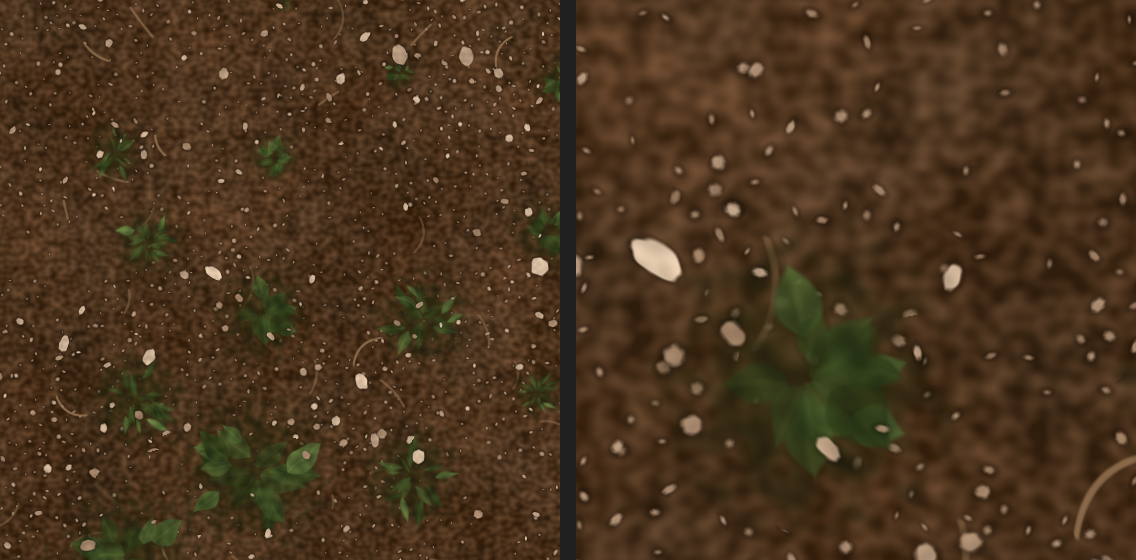
Left, the full canvas; right, a detail of the centre.
A three.js fragment shader for this texture:

```glsl
// Bare brown soil strewn with pale pebbles, straw bits and small green weeds.
// Gradient noise colours the earth; hashed grids scatter stones and straw,
// and a low-discrepancy sequence places the clumps of leaves.
varying vec2 vUv;

vec2 hash2(vec2 p) {
  vec3 q = fract(p.xyx * vec3(0.1031, 0.1030, 0.0973));
  q += dot(q, q.yzx + 33.33);
  return fract((q.xx + q.yz) * q.zy);
}

mat2 rotation(float a) {
  float c = cos(a), s = sin(a);
  return mat2(c, -s, s, c);
}

float cornerSlope(vec2 cell, vec2 offset) {
  float a = 6.2832 * hash2(cell + 71.0).x;
  return dot(vec2(cos(a), sin(a)), offset);
}

float gradientNoise(vec2 p) {
  vec2 i = floor(p), f = fract(p);
  vec2 u = f * f * f * (f * (f * 6.0 - 15.0) + 10.0);
  vec2 e = vec2(1.0, 0.0);
  return mix(mix(cornerSlope(i, f), cornerSlope(i + e, f - e), u.x),
             mix(cornerSlope(i + e.yx, f - e.yx), cornerSlope(i + 1.0, f - 1.0), u.x), u.y);
}

vec3 soil(vec2 p) {
  float tone = 0.47 + 0.65 * gradientNoise(p * vec2(88.0, 100.0))
             + 0.5 * gradientNoise(p * 47.0 + 9.0)
             + 0.3 * gradientNoise(p * 17.0 + 31.0)
             + 0.3 * gradientNoise(p * 4.0 + 57.0);
  vec3 earth = mix(vec3(0.19, 0.115, 0.045), vec3(0.41, 0.285, 0.185), clamp(tone, 0.0, 1.3));
  return earth + vec3(0.02, 0.0, -0.01) * gradientNoise(p * 9.0 + 13.0);
}

// One layer of angular pebbles, one candidate per cell of a turned grid.
vec3 addStones(vec3 col, vec2 p, float cells, float chance, float paleness) {
  vec2 g = rotation(cells) * p * cells + 40.0;
  vec2 id = floor(g);
  vec2 pick = hash2(id), jitter = hash2(id + 17.0), look = hash2(id + 43.0);
  float density = chance * (1.0 + 1.2 * gradientNoise(p * 4.0 + 80.0));
  vec2 q = fract(g) - mix(vec2(0.27), vec2(0.73), jitter);
  q = rotation(look.x * 6.2832) * q * vec2(1.0, 1.0 + 0.2 * look.y);
  q.y *= 1.0 + 0.7 * look.y;
  float radius = mix(0.09, 0.23, pick.y * pick.y);
  float wobble = 0.25 * radius * gradientNoise(q / radius * 1.3 + id * 3.7);
  float d = (length(q) - radius + wobble) / cells;
  float present = step(pick.x, density);
  col *= 1.0 - 0.22 * present * (1.0 - smoothstep(0.0, 0.006, d));
  vec3 stone = mix(vec3(0.48, 0.35, 0.25), vec3(0.86, 0.76, 0.65), paleness * (0.35 + 0.65 * look.x));
  stone *= 1.0 + 0.2 * gradientNoise(p * 85.0);
  return mix(col, stone, present * (1.0 - smoothstep(-0.002, 0.002, d)));
}

// Sparse, slightly bent stalks of dry straw.
vec3 addStraw(vec3 col, vec2 p, float cells) {
  vec2 g = rotation(0.6) * p * cells + 20.0;
  vec2 id = floor(g);
  vec2 pick = hash2(id + 5.0), look = hash2(id + 29.0);
  vec2 q = rotation(look.x * 3.1416) * (fract(g) - 0.5);
  q.y += (look.y - 0.5) * 2.5 * q.x * q.x;
  q.x -= clamp(q.x, -0.1 - 0.25 * pick.y, 0.1 + 0.25 * pick.y);
  float d = length(q) / cells;
  float mask = step(pick.x, 0.28) * (1.0 - smoothstep(0.0008, 0.0036, d));
  return mix(col, vec3(0.57, 0.44, 0.31), mask * (0.4 + 0.5 * look.y));
}

// Pointed leaf from its base at the origin along +x; fades softly at the rim.
float leafMask(vec2 q, float len, float width) {
  float t = clamp(q.x / len, 0.0, 1.0);
  float rim = width * sin(3.1416 * pow(t, 0.8));
  float d = max(abs(q.y) - rim, abs(q.x - 0.5 * len) - 0.5 * len);
  return 1.0 - smoothstep(-0.003, 0.0015, d);
}

vec3 addWeeds(vec3 col, vec2 p) {
  float mottle = gradientNoise(p * 55.0 + 23.0);
  vec2 bent = p + 0.006 * vec2(gradientNoise(p * 28.0), gradientNoise(p * 28.0 + 50.0));
  for (int i = 0; i < 14; i++) {
    float n = float(i);
    vec2 centre = fract(vec2(0.7549, 0.5698) * n + vec2(0.45, 0.16));
    vec2 kind = hash2(vec2(n, 7.0)), lush = centre - vec2(0.5, 0.14);
    float size = (0.02 + 0.04 * kind.x) * (1.25 - 0.6 * centre.y)
               + 0.075 * exp(-14.0 * dot(lush, lush));
    vec2 local = bent - centre;
    float reach = length(local) / size;
    if (reach > 1.6) continue;
    // Dim undergrowth below the leaves
    float shade = (1.0 - smoothstep(0.3, 1.5, reach + 0.9 * mottle));
    col = mix(col, vec3(0.18, 0.165, 0.065) * (1.0 + 0.6 * mottle), 0.75 * shade);
    for (int j = 0; j < 18; j++) {
      vec2 a = hash2(vec2(n * 3.0 + 1.0, float(j))), b = hash2(vec2(float(j) + 60.0, n));
      float angle = 6.2832 * a.x;
      vec2 base = size * 0.65 * a.y * vec2(cos(angle), sin(angle));
      vec2 q = rotation(angle + 1.6 * (b.x - 0.5)) * (local - base);
      float len = size * (0.4 + 0.4 * b.y);
      float mask = leafMask(q, len, len * mix(0.13, 0.36, kind.y));
      vec3 leaf = mix(vec3(0.15, 0.20, 0.075), vec3(0.33, 0.41, 0.21), b.x * (0.5 + 0.5 * a.y));
      leaf *= 1.0 + 0.5 * mottle + 0.15 * smoothstep(0.004, 0.0, abs(q.y));
      col = mix(col, leaf, mask * (0.55 + 0.4 * a.y));
    }
  }
  return col;
}

void main() {
  vec3 col = soil(vUv);
  col = addStones(col, vUv, 56.0, 0.30, 0.55);
  col = addStraw(col, vUv, 10.0);
  col = addWeeds(col, vUv);
  col = addStones(col, vUv, 27.0, 0.24, 0.9);
  col = addStones(col, vUv, 12.0, 0.13, 1.0);
  gl_FragColor = vec4(col, 1.0);
}
```
